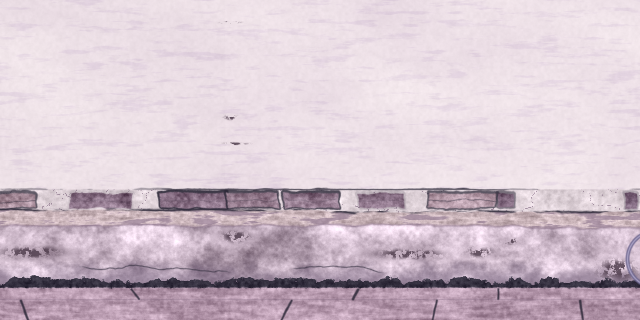
Give the GLSL for this texture, as a Shadertoy shader.

```glsl
// Weathered pale plaster wall above a broken stone course, stained plinth and pavement
#define WALL vec3(0.925, 0.875, 0.9)
#define PLINTH vec3(0.8, 0.72, 0.785)
#define PAVING vec3(0.69, 0.575, 0.655)
#define STONE_LIGHT vec3(0.74, 0.635, 0.68)
#define STONE_DARK vec3(0.51, 0.415, 0.51)
#define INK vec3(0.17, 0.155, 0.215)
#define COURSE_TOP 0.408
#define COURSE_BASE 0.344
#define PAVING_TOP 0.101
#define ROUGHNESS 0.016

float hash(vec2 p) {
  vec3 q = fract(p.xyx * 0.1031);
  q += dot(q, q.yzx + 33.33);
  return fract((q.x + q.y) * q.z);
}

float noise(vec2 p) {
  vec2 i = floor(p), f = fract(p);
  f = f * f * (3.0 - 2.0 * f);
  return mix(mix(hash(i), hash(i + vec2(1, 0)), f.x),
             mix(hash(i + vec2(0, 1)), hash(i + vec2(1, 1)), f.x), f.y);
}

// Layered noise centred on zero
float fbm(vec2 p) {
  float sum = -0.48, amp = 0.5;
  for (int i = 0; i < 5; i++) {
    sum += amp * noise(p);
    p = mat2(1.6, 1.2, -1.2, 1.6) * p + 17.3;
    amp *= 0.5;
  }
  return sum;
}

float fill(float d) {
  float aa = 1.0 / iResolution.y;
  return smoothstep(aa, -aa, d);
}

float band(float x, float a, float b, float soft) {
  return smoothstep(a - soft, a + soft, x) * (1.0 - smoothstep(b - soft, b + soft, x));
}

float ridge(float d, float width) { return exp(-d * d / (width * width)); }

float box(vec2 p, vec2 halfSize) {
  vec2 d = abs(p) - halfSize;
  return length(max(d, 0.0)) + min(max(d.x, d.y), 0.0);
}

float segment(vec2 p, vec2 a, vec2 b) {
  vec2 v = b - a;
  return length(p - a - v * clamp(dot(p - a, v) / dot(v, v), 0.0, 1.0));
}

void mainImage(out vec4 fragColor, in vec2 fragCoord) {
  vec2 p = fragCoord / iResolution.xy * vec2(2, 1);
  float cloud = fbm(p * vec2(4, 7) + 3.0);
  float mid = fbm(p * vec2(18, 24) + 9.0);
  float streak = fbm(p * vec2(14, 75) + 31.0);
  float grain = fbm(p * 95.0);
  float seam = smoothstep(0.702, 0.706, p.x);
  vec2 rough = p + ROUGHNESS * vec2(mid, fbm(p * 26.0 + 50.0));

  // Wall with faint lilac clouds
  vec3 col = WALL + 0.09 * cloud * vec3(0.8, 1, 0.7) + 0.05 * grain + 0.008 * seam;
  col -= 0.05 * smoothstep(0.04, 0.27, streak) * vec3(0.8, 1, 0.5);

  // Cracked plaster of the stone course
  float course = fill(p.y - COURSE_TOP);
  vec3 plaster = WALL - 0.045 + 0.25 * mid + 0.2 * grain;
  float hairline = fill(abs(fbm(p * vec2(10, 16) + 70.0)) - 0.004);
  col = mix(col, mix(plaster, STONE_DARK, 0.65 * hairline), course);

  // Exposed stones: centre x, half width, darkness, cavity shadow
  vec4 stones[9] = vec4[9](
    vec4(0.045, 0.064, 0.15, 0.8), vec4(0.315, 0.094, 0.75, 0.1),
    vec4(0.605, 0.102, 0.75, 1), vec4(0.79, 0.078, 0.5, 0.9),
    vec4(0.975, 0.084, 0.65, 0.9), vec4(1.19, 0.068, 0.75, 0.2),
    vec4(1.443, 0.102, 0.15, 0.8), vec4(1.58, 0.024, 0.8, 0.6),
    vec4(1.972, 0.018, 0.9, 0.3));
  for (int i = 0; i < 9; i++) {
    vec4 s = stones[i];
    vec2 q = rough - vec2(s.x, 0.373);
    q.x += 0.35 * q.y * (hash(vec2(i, 4)) - 0.5);
    float d = box(q, vec2(s.y, 0.021)) - 0.002;
    vec3 face = mix(STONE_LIGHT, STONE_DARK, s.z) + 0.45 * mid + 0.35 * grain;
    face -= 0.1 * smoothstep(0.0, 0.025, q.y);
    float split = fill(abs(q.y - 0.02 * mid) - 0.0015);
    face = mix(face, INK, 0.6 * (1.0 - s.z) * split);
    col = mix(col, INK, s.w * 0.9 * course * fill(d - 0.005 - 0.12 * max(q.y, 0.0)));
    col = mix(col, face, fill(d));
  }

  // Shadow under the wall edge
  float lip = abs(p.y - COURSE_TOP - 0.006 * mid) - 0.0015 - 0.006 * max(mid, 0.0);
  float reach = max(band(p.x, 0.5, 1.59, 0.03), 0.5 * smoothstep(-0.06, 0.1, mid));
  col = mix(col, INK, 0.85 * reach * fill(lip));

  // Worn ledge
  float edge = p.y - COURSE_BASE - 0.012 * mid + 0.006 * smoothstep(0.9, 1.1, p.x);
  vec3 ledge = vec3(0.83, 0.745, 0.765) + 0.5 * streak + 0.3 * grain;
  ledge = mix(ledge, STONE_DARK, 0.65 * smoothstep(0.04, 0.2, streak));
  col = mix(col, ledge, fill(edge));
  col = mix(col, INK, 0.85 * ridge(edge, 0.004) * smoothstep(-0.12, 0.1, streak));

  // Stained plinth with a wandering crack
  float foot = p.y - 0.295 + 0.008 * smoothstep(1.4, 1.8, p.x) - 0.016 * mid;
  vec3 plinth = PLINTH + 0.45 * mid + 0.3 * cloud + 0.25 * grain;
  plinth -= 0.1 * band(p.x, 0.57, 0.95, 0.12) - 0.05 * smoothstep(0.2, 0.27, p.y);
  float damp = 1.0 - smoothstep(0.115, 0.19, p.y + 0.1 * mid);
  plinth = mix(plinth, vec3(0.42, 0.35, 0.46), 0.45 * damp);
  col = mix(col, plinth, fill(foot));
  col = mix(col, STONE_DARK, 0.45 * ridge(foot, 0.004));
  float crack = abs(p.y - 0.154 - 0.05 * fbm(vec2(p.x * 9.0, 2)));
  reach = band(p.x, 0.26, 0.71, 0.02) + band(p.x, 0.92, 1.19, 0.02);
  col = mix(col, INK, 0.7 * reach * fill(crack - 0.0014));

  // Chips and stains: centre, radii
  vec4 marks[9] = vec4[9](
    vec4(0.721, 0.636, 0.018, 0.006), vec4(0.722, 0.928, 0.024, 0.003),
    vec4(0.74, 0.55, 0.03, 0.004), vec4(0.74, 0.26, 0.04, 0.014),
    vec4(0.1, 0.21, 0.08, 0.015), vec4(1.28, 0.207, 0.09, 0.013),
    vec4(1.5, 0.212, 0.035, 0.014), vec4(1.93, 0.158, 0.055, 0.028),
    vec4(1.6, 0.246, 0.03, 0.008));
  for (int i = 0; i < 9; i++) {
    vec2 q = (rough - marks[i].xy) / marks[i].zw;
    float stain = exp(-dot(q, q)) * smoothstep(-0.12, 0.12, grain);
    col = mix(col, vec3(0.3, 0.23, 0.29), min(1.3 * stain, 0.85));
  }

  // Pavement: joint top x, foot x, row (0 near, 1 far)
  vec3 slab = PAVING + 0.35 * streak + 0.25 * grain + 0.2 * cloud + 0.03 * seam;
  slab = mix(slab, STONE_DARK, 0.4 * fill(abs(p.y - 0.064 - 0.004 * mid) - 0.0015));
  vec3 joints[7] = vec3[7](
    vec3(0.066, 0.088, 0), vec3(0.41, 0.434, 1), vec3(0.911, 0.88, 0),
    vec3(1.12, 1.104, 1), vec3(1.365, 1.351, 0), vec3(1.557, 1.557, 1),
    vec3(1.814, 1.821, 0));
  for (int i = 0; i < 7; i++) {
    vec3 j = joints[i];
    float d = segment(mix(p, rough, 0.3), vec2(j.x, 0.06 + 0.036 * j.z), vec2(j.y, 0.066 * j.z));
    slab = mix(slab, INK, 0.85 * fill(d - 0.0032 - 0.0035 * mid));
  }
  col = mix(col, slab, fill(p.y - PAVING_TOP));

  // Mossy gutter
  float mossTop = 0.123 + 0.045 * mid + 0.025 * grain;
  float moss = band(p.y, PAVING_TOP + 0.008 * grain, mossTop, 0.003);
  col = mix(col, INK + 0.25 * grain, 0.95 * moss);

  // Wheel rim entering at the right
  float rim = abs(length(p - vec2(2.048, 0.19)) - 0.087);
  col = mix(col, vec3(0.42, 0.39, 0.55), 0.9 * fill(rim - 0.006));
  col = mix(col, vec3(0.72, 0.69, 0.82), 0.8 * fill(rim - 0.002));

  fragColor = vec4(clamp(col, 0.0, 1.0), 1);
}
```
